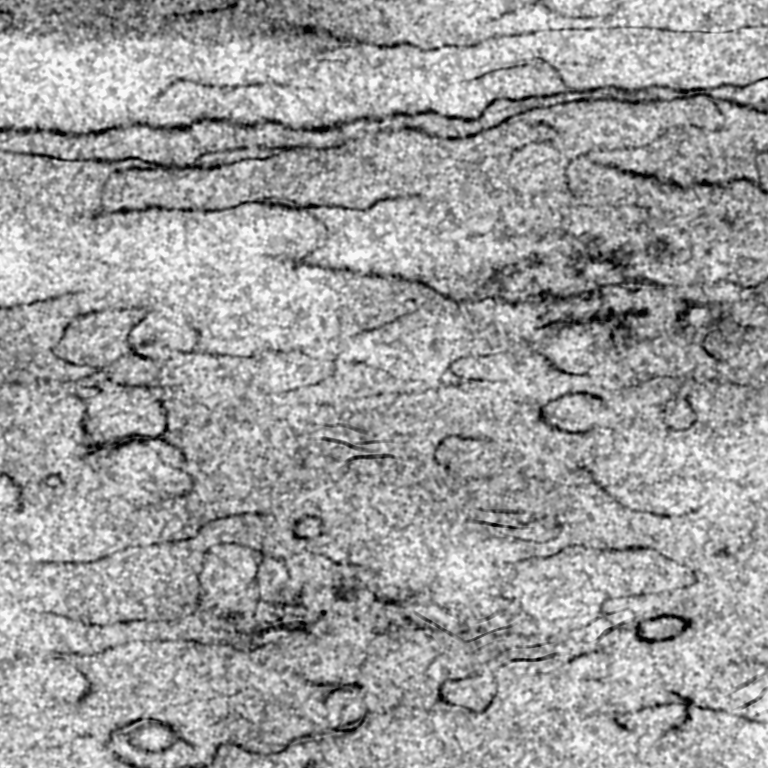
Give the GLSL for this texture, as a three.js fragment shader.

```glsl
// Grainy grey micrograph of layered tissue: long wavy dark membranes, broken
// vesicle outlines, stacked folds and dark clumps, all gathered as "ink" and
// subtracted from a softly mottled ground under fine blurred grain.
varying vec2 vUv;

float hash(vec2 p) {
  vec3 q = fract(p.xyx * 0.1031);
  q += dot(q, q.yzx + 33.33);
  return fract((q.x + q.y) * q.z);
}

float noise(vec2 p) {
  vec2 cell = floor(p), f = fract(p);
  f = f * f * (3.0 - 2.0 * f);
  vec2 e = vec2(0.0, 1.0);
  return mix(mix(hash(cell), hash(cell + e.yx), f.x),
             mix(hash(cell + e.xy), hash(cell + e.yy), f.x), f.y);
}

mat2 turn(float a) {
  return mat2(cos(a), sin(a), -sin(a), cos(a));
}

float stroke(float dist, float width) {
  return exp(-dist * dist / (width * width));
}

// Height of a wavy membrane above its level
float wave(float x, float seed) {
  return 0.07 * (noise(vec2(x * 3.5, seed)) - 0.5)
       + 0.035 * (noise(vec2(x * 10.0, seed + 3.7)) - 0.5)
       + 0.012 * (noise(vec2(x * 34.0, seed + 8.1)) - 0.5);
}

float membrane(vec2 p, float level, float seed, float width) {
  float h = wave(p.x, seed);
  float slope = (wave(p.x + 0.004, seed) - h) / 0.004;
  float dist = (p.y - level - h) / sqrt(1.0 + slope * slope);
  return stroke(dist, width * (0.6 + 0.8 * noise(vec2(p.x * 22.0, seed + 5.0))));
}

// Field whose level lines make the faint curling outlines
float folds(vec2 p) {
  return 0.7 * noise(p * vec2(6.0, 13.0) + 17.0) + 0.3 * noise(p * vec2(17.0, 29.0) + 41.0);
}

float contours(vec2 p) {
  float n = folds(p);
  vec2 e = vec2(0.003, 0.0);
  vec2 grad = vec2(folds(p + e.xy) - n, folds(p + e.yx) - n) / e.x;
  float lines = stroke((n - 0.5) / max(length(grad), 2.0), 0.0042);
  return lines * smoothstep(0.3, 0.75, noise(p * vec2(7.0, 9.0) + 63.0));
}

// Dark mass of tangled fragments inside a soft ellipse
float clump(vec2 p, vec2 centre, vec2 size) {
  vec2 q = (p - centre) / size;
  float tangle = 0.65 * noise(p * vec2(36.0, 65.0)) + 0.35 * noise(p * vec2(85.0, 115.0));
  return exp(-dot(q, q)) * smoothstep(0.36, 0.72, tangle);
}

void main() {
  vec2 uv = vUv;
  vec2 p = uv + 0.014 * (vec2(noise(uv * 15.0), noise(uv * 15.0 + 31.0)) - 0.5);
  float upper = smoothstep(0.6, 0.8, uv.y) * (1.0 - smoothstep(0.88, 0.98, uv.y));
  vec2 bent = p - vec2(0.0, 0.06 * upper * smoothstep(0.42, 0.8, uv.x));

  // Mottled ground, with a pale band near the top and a grey strip above it
  float tone = 0.685 + 0.19 * (noise(p * vec2(3.0, 8.0) + 5.0) - 0.5);
  tone += 0.12 * (noise(p * vec2(13.0, 24.0) + 9.0) - 0.5);
  tone += 0.08 * smoothstep(0.81, 0.84, bent.y) + 0.07 * stroke(bent.y - 0.67, 0.035);
  tone -= 0.2 * smoothstep(0.945, 0.97, p.y + 0.02 * noise(p * 8.0))
        * (1.0 - smoothstep(0.4, 0.7, p.x));

  // Long membranes, quieter in the lower middle
  float ink = 0.95 * membrane(bent, 0.8, 2.0, 0.0055);
  float quiet = smoothstep(0.16, 0.22, p.y) * (1.0 - smoothstep(0.46, 0.54, p.y));
  for (int i = 0; i < 12; i++) {
    float s = float(i) * 7.0 + 11.0;
    float level = 0.04 + 0.084 * float(i) + 0.04 * (hash(vec2(s, 1.0)) - 0.5);
    float present = smoothstep(0.28, 0.68, noise(vec2(p.x * 4.5, s + 2.0)));
    float strength = mix(0.45, 1.0, hash(vec2(s, 4.0))) * (1.0 - 0.75 * quiet);
    ink = max(ink, strength * present * membrane(bent, level, s, 0.0048));
  }
  ink = max(ink, 0.6 * contours(p));

  // Vesicles: broken rings, some with pale insides
  for (int i = 0; i < 16; i++) {
    float s = float(i) + 20.0;
    vec2 centre = vec2(hash(vec2(s, 1.3)), 0.03 + 0.62 * hash(vec2(s, 7.9)));
    vec2 q = turn(0.8 * hash(vec2(s, 3.1)) - 0.4) * (p - centre) * vec2(0.65, 1.0);
    float radius = mix(0.014, 0.036, hash(vec2(s, 5.7)));
    float dist = length(q) - radius + 0.014 * (noise(q * 45.0 + s) - 0.5);
    float arc = smoothstep(0.25, 0.6, noise(q * 32.0 + s * 3.0));
    ink = max(ink, 0.85 * arc * stroke(dist, 0.0045));
    tone += 0.1 * hash(vec2(s, 9.2)) * (1.0 - smoothstep(-0.012, 0.0, dist));
  }

  // Small stacks of parallel dark folds
  for (int i = 0; i < 8; i++) {
    float s = float(i) + 50.0;
    vec2 centre = vec2(0.35 + 0.65 * hash(vec2(s, 2.2)), 0.05 + 0.5 * hash(vec2(s, 6.4)));
    vec2 q = turn(1.2 * hash(vec2(s, 8.8)) - 0.5) * (p - centre);
    float ridge = smoothstep(0.35, 1.0, cos(q.y * 300.0 + 3.0 * noise(q * 40.0 + s)));
    vec2 fade = q / vec2(0.034, 0.02);
    ink = max(ink, 0.9 * ridge * exp(-dot(fade, fade)));
  }

  ink = max(ink, 1.1 * clump(p, vec2(0.43, 0.2), vec2(0.14, 0.035)));
  ink = max(ink, 0.85 * clump(p, vec2(0.8, 0.63), vec2(0.2, 0.08)));
  ink = max(ink, 0.95 * clump(p, vec2(0.82, 0.585), vec2(0.25, 0.02)));

  // Beaded ink and blurred grain on two turned lattices
  ink *= 0.65 + 0.6 * noise(turn(0.4) * uv * 85.0);
  float grain = 0.42 * (noise(turn(0.6) * uv * 150.0 + 70.0) - 0.5)
              + 0.36 * (noise(turn(1.1) * uv * 225.0 + 90.0) - 0.5);
  float grey = clamp(tone + grain - 0.64 * ink, 0.02, 0.97);
  gl_FragColor = vec4(vec3(grey), 1.0);
}
```
